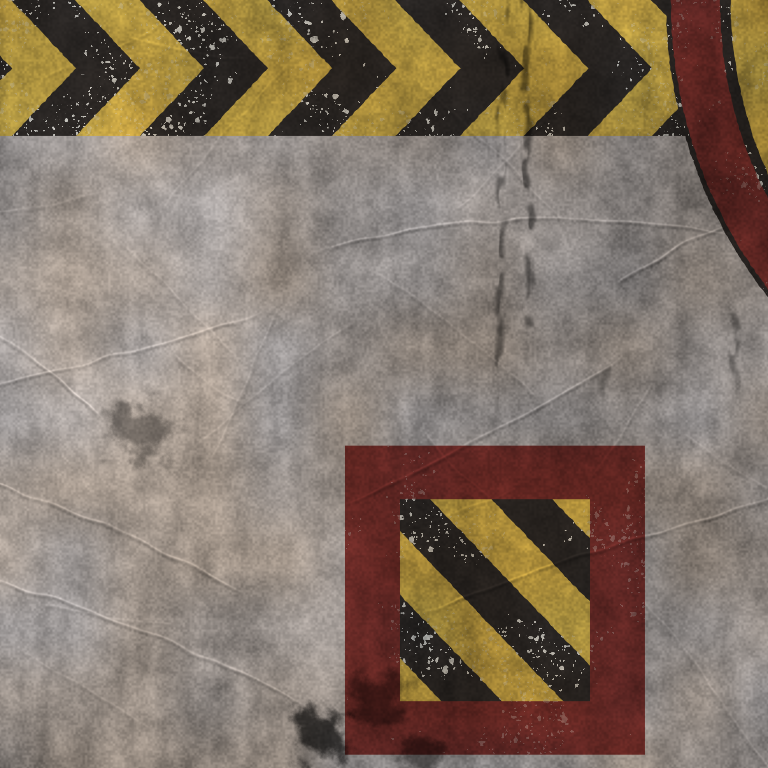
Reproduce this texture procedurally as a WebGL 2 fragment shader.

```glsl
#version 300 es
precision highp float;
// Worn concrete floor with hazard chevrons, a red ring and a striped red square.
uniform vec2 u_resolution;
out vec4 outColor;

const vec3 CONCRETE = vec3(0.575, 0.55, 0.533);
const vec3 YELLOW = vec3(0.67, 0.565, 0.24);
const vec3 BLACK = vec3(0.155, 0.14, 0.13);
const vec3 RED = vec3(0.41, 0.165, 0.15);
const vec3 CHIP = vec3(0.70, 0.69, 0.66);

vec2 hash2(vec2 p) {
  vec3 q = fract(p.xyx * vec3(0.1031, 0.1030, 0.0973));
  q += dot(q, q.yzx + 33.33);
  return fract((q.xx + q.yz) * q.zy);
}

float noise(vec2 p) {
  vec2 i = floor(p), f = fract(p);
  f = f * f * (3.0 - 2.0 * f);
  float low = mix(hash2(i).x, hash2(i + vec2(1, 0)).x, f.x);
  float high = mix(hash2(i + vec2(0, 1)).x, hash2(i + vec2(1, 1)).x, f.x);
  return mix(low, high, f.y);
}

float fbm(vec2 p) {
  float sum = 0.0, amp = 0.5;
  for (int i = 0; i < 5; i++) {
    sum += amp * noise(p);
    p = mat2(1.6, 1.2, -1.2, 1.6) * p + 7.3;
    amp *= 0.5;
  }
  return sum;
}

// Cellular flecks: irregular spots of random size, one per cell
float flecks(vec2 p, float density) {
  vec2 cell = floor(p);
  float cover = 0.0;
  for (int y = -1; y <= 1; y++)
    for (int x = -1; x <= 1; x++) {
      vec2 id = cell + vec2(x, y), h = hash2(id);
      vec2 d = (p - id - h) * (0.7 + hash2(id + 41.0));
      float radius = 0.42 * hash2(id + 17.0).x * step(h.y, density);
      float dist = length(d) + 0.35 * (noise(p * 4.0) - 0.5);
      cover = max(cover, (1.0 - smoothstep(radius - 0.12, radius, dist)) * step(0.05, radius));
    }
  return cover;
}

float fill(float d, float px) { return clamp(0.5 - d / px, 0.0, 1.0); }

float box(vec2 p, vec2 halfSize) {
  vec2 d = abs(p) - halfSize;
  return max(d.x, d.y);
}

// Signed distance to bands covering the first half of each period
float bands(float x, float period) {
  return (abs(fract(x / period + 0.25) - 0.5) - 0.25) * period * 0.72;
}

// Embossed fold from a to b: bright lip with a shadow below
float crease(vec2 p, vec2 a, vec2 b, float bend) {
  vec2 ab = b - a;
  float t = dot(p - a, ab) / dot(ab, ab);
  float d = dot(p - a, normalize(vec2(-ab.y, ab.x))) - bend * 4.0 * t * (1.0 - t);
  d += 0.006 * (noise(p * 28.0) - 0.5);
  float fade = smoothstep(0.0, 0.1, t) * (1.0 - smoothstep(0.85, 1.0, t));
  float lip = exp(-d * d * 4e5), shadow = exp(-pow((d + 0.0035) * 420.0, 2.0));
  return fade * (0.5 + 0.5 * noise(p * 40.0)) * (lip - 0.75 * shadow);
}

// Broken vertical stain between two heights
float drip(vec2 p, float x, float bottom, float top) {
  float d = abs(p.x - x + 0.012 * (noise(vec2(x * 90.0, p.y * 32.0)) - 0.5));
  float span = smoothstep(bottom, bottom + 0.1, p.y) * (1.0 - smoothstep(top - 0.02, top, p.y));
  return span * (1.0 - smoothstep(0.001, 0.009, d)) * smoothstep(0.3, 0.7, noise(p * vec2(130, 55)));
}

float blot(vec2 p, vec2 center, float radius) {
  float d = length(p - center) / radius + 1.6 * (fbm(p * 45.0) - 0.5);
  return 1.0 - smoothstep(0.4, 1.1, d);
}

void main() {
  vec2 p = gl_FragCoord.xy / u_resolution;
  float px = 1.0 / min(u_resolution.x, u_resolution.y);
  float rough = 0.0015 * (noise(p * 220.0) - 0.5);

  // Painted layers: chevrons, ring, square
  float chevron = fill(bands(p.x + 0.95 * abs(p.y - 0.911) - 0.099, 0.1667) + rough, px);
  float band = fill(0.823 - p.y, px);
  vec3 color = mix(CONCRETE, mix(YELLOW, BLACK, chevron), band);
  float dark = band * chevron, paint = band;

  float r = length(p - vec2(1.4857, 0.996)) + rough;
  float disc = fill(r - 0.6185, px), yellowDisc = fill(r - 0.534, px);
  float redRing = fill(abs(r - 0.58) - 0.032, px);
  color = mix(color, BLACK, disc);
  color = mix(color, RED, redRing);
  color = mix(color, YELLOW, yellowDisc);
  dark = mix(dark, 1.0 - max(redRing, yellowDisc), disc);

  vec2 q = p - vec2(0.6445, 0.2185);
  float square = fill(box(q, vec2(0.1953, 0.2012)), px);
  float panel = fill(box(q, vec2(0.1237, 0.1315)), px);
  float diagonal = fill(bands(p.x - 0.96 * (0.3503 - p.y) - 0.3216, 0.1589) + rough, px);
  color = mix(color, RED * 0.95, square);
  color = mix(color, mix(YELLOW, BLACK, diagonal), panel);
  dark = max(dark, panel * diagonal);
  paint = max(max(paint, disc), square);

  // Clustered chips, strongest on black paint
  float cluster = smoothstep(0.42, 0.68, fbm(p * 13.0 + 3.0));
  float chips = max(flecks(p * 95.0, 0.5 * cluster), flecks(p * 210.0, 0.45 * cluster));
  color = mix(color, CHIP, chips * paint * mix(0.3, 0.95, dark));

  // Mottled tone, vertical streaks and grain
  float shade = 1.0 + 0.42 * (fbm(p * 7.0) - 0.48) + 0.36 * (fbm(p * 38.0) - 0.48);
  shade += 0.12 * (noise(p * vec2(70, 7)) - 0.5) + 0.18 * (noise(p * 330.0) - 0.5);
  shade += 0.13 * exp(-dot(p - vec2(0.1, 0.57), p - vec2(0.1, 0.57)) * 14.0);
  shade -= 0.07 * smoothstep(0.3, 0.8, p.x);
  color *= mix(vec3(1.03, 0.99, 0.94), vec3(0.98, 1.0, 1.03), noise(p * 11.0 + 5.0));

  // Long folds, then faint random scratches
  float fold = crease(p, vec2(0.40, 0.67), vec2(0.98, 0.69), 0.035);
  fold += crease(p, vec2(0.44, 0.34), vec2(0.82, 0.54), -0.006);
  fold += crease(p, vec2(0.54, 0.20), vec2(1.08, 0.37), 0.008);
  fold += crease(p, vec2(-0.05, 0.60), vec2(0.14, 0.45), 0.005);
  fold += crease(p, vec2(-0.05, 0.385), vec2(0.33, 0.22), 0.012);
  fold += crease(p, vec2(-0.06, 0.26), vec2(0.42, 0.07), 0.015);
  fold += crease(p, vec2(-0.05, 0.49), vec2(0.36, 0.60), -0.006);
  fold += crease(p, vec2(0.80, 0.63), vec2(0.95, 0.71), 0.004);
  for (int i = 0; i < 18; i++) {
    vec2 start = hash2(vec2(i, 3)), turn = hash2(vec2(i, 9));
    float angle = 2.4 * (turn.x - 0.4);
    vec2 reach = (0.1 + 0.25 * turn.y) * vec2(cos(angle), sin(angle));
    fold += 0.4 * crease(p, start - 0.5 * reach, start + 0.5 * reach, 0.02 * (turn.y - 0.5));
  }
  shade += 0.26 * fold;

  // Dark stains
  float stain = 0.4 * drip(p, 0.655, 0.43, 1.05) + 0.45 * drip(p, 0.687, 0.50, 1.05);
  stain += 0.3 * drip(p, 0.957, 0.44, 0.62) + 0.25 * drip(p, 0.79, 0.42, 0.53);
  stain += 0.65 * blot(p, vec2(0.42, 0.045), 0.04) + 0.35 * blot(p, vec2(0.18, 0.44), 0.05);
  stain += 0.4 * blot(p, vec2(0.49, 0.09), 0.045) + 0.4 * blot(p, vec2(0.55, 0.02), 0.03);
  color *= shade * (1.0 - min(stain, 0.75));
  outColor = vec4(clamp(color, 0.0, 1.0), 1.0);
}
```
